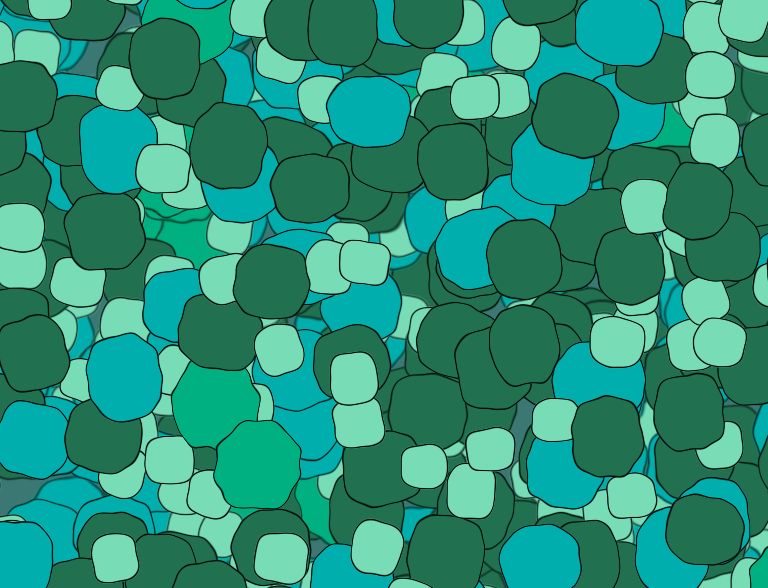
Write a WebGL 2 fragment shader that draws this pattern.

```glsl
#version 300 es
precision highp float;

uniform vec2 u_resolution;
out vec4 fragColor;

const int LAYERS = 7;
const float CELL = 0.15;
const float LINE_WIDTH = 0.0012;

const vec3 SLATE = vec3(0.23, 0.47, 0.45);
const vec3 FOREST = vec3(0.13, 0.44, 0.315);
const vec3 TEAL = vec3(0.00, 0.685, 0.68);
const vec3 MINT = vec3(0.47, 0.865, 0.715);
const vec3 EMERALD = vec3(0.00, 0.69, 0.50);
const vec3 INK = vec3(0.0, 0.04, 0.03);

struct Blob {
    vec3 fill;
    float radius;
    float squareness;
    float wobble;
};

vec2 hash2(vec2 p) {
    vec3 q = fract(p.xyx * vec3(0.1031, 0.1030, 0.0973));
    q += dot(q, q.yzx + 33.33);
    return fract((q.xx + q.yz) * q.zy);
}

float cornerGradient(vec2 corner, vec2 offset) {
    float angle = 6.2832 * hash2(corner).x;
    return dot(vec2(cos(angle), sin(angle)), offset);
}

float gradientNoise(vec2 p) {
    vec2 i = floor(p);
    vec2 f = p - i;
    vec2 u = f * f * f * (f * (f * 6.0 - 15.0) + 10.0);
    vec2 e = vec2(1.0, 0.0);
    float low = mix(cornerGradient(i, f), cornerGradient(i + e, f - e), u.x);
    float high = mix(cornerGradient(i + e.yx, f - e.yx),
                     cornerGradient(i + e.xx, f - e.xx), u.x);
    return mix(low, high, u.y);
}

mat2 rotation(float angle) {
    float c = cos(angle), s = sin(angle);
    return mat2(c, s, -s, c);
}

// Pick one of the four kinds of blob
Blob chooseBlob(float pick) {
    if (pick < 0.44) return Blob(MINT, 0.041, 3.0, 0.005);
    if (pick < 0.755) return Blob(FOREST, 0.064, 2.6, 0.007);
    if (pick < 0.985) return Blob(TEAL, 0.068, 2.5, 0.007);
    return Blob(EMERALD, 0.078, 2.4, 0.013);
}

// Approximate signed distance to a wobbly superellipse
float blobDistance(vec2 p, Blob blob, vec2 stretch, vec2 seed) {
    vec2 q = abs(p / stretch) + 1e-5;
    float n = blob.squareness;
    float reach = pow(pow(q.x, n) + pow(q.y, n), 1.0 / n);
    return reach - blob.radius + blob.wobble * gradientNoise(p * 28.0 + seed);
}

// Paint a filled, outlined shape over the colour below
vec3 paint(vec3 below, vec3 fill, float d, float soft) {
    float coverage = 1.0 - smoothstep(LINE_WIDTH - soft, LINE_WIDTH + soft, d);
    float line = 1.0 - smoothstep(LINE_WIDTH - soft, LINE_WIDTH + soft, abs(d));
    return mix(below, mix(fill, INK, line), coverage);
}

// Scatter one layer of blobs on a jittered grid
vec3 paintLayer(vec3 color, vec2 p, float layer, float soft) {
    vec2 shift = hash2(vec2(layer * 7.0 + 3.0, 19.0)) * 10.0;
    vec2 grid = p / CELL + shift;
    vec2 home = floor(grid);
    for (int y = -1; y <= 1; y++) {
        for (int x = -1; x <= 1; x++) {
            vec2 cell = home + vec2(x, y);
            vec2 seed = cell + layer * 37.0;
            vec2 jitter = hash2(seed + 5.3) - 0.5;
            vec2 traits = hash2(seed + 71.7);
            vec2 form = hash2(seed + 131.1) - 0.5;
            vec2 local = (grid - cell - 0.5 - 0.85 * jitter) * CELL;
            if (length(local) > 0.13) continue;

            Blob blob = chooseBlob(traits.x);
            blob.radius *= mix(0.93, 1.08, traits.y);
            vec2 stretch = vec2(1.0 + 0.16 * form.x, 1.0 - 0.16 * form.x);
            float d = blobDistance(rotation(0.6 * form.y) * local,
                                   blob, stretch, seed * 3.7);
            color = paint(color, blob.fill, d, soft);
        }
    }
    return color;
}

void main() {
    vec2 p = gl_FragCoord.xy / u_resolution.y;
    float pixel = 1.0 / u_resolution.y;
    vec3 color = SLATE;

    // Back to front, with softer edges further down
    for (int i = 0; i < LAYERS; i++) {
        float depth = float(LAYERS - 1 - i) / float(LAYERS - 1);
        float soft = max(0.5 * pixel, 0.0011) + 0.003 * smoothstep(0.1, 1.0, depth);
        color = paintLayer(color, p, float(i), soft);
    }
    fragColor = vec4(color, 1.0);
}
```
